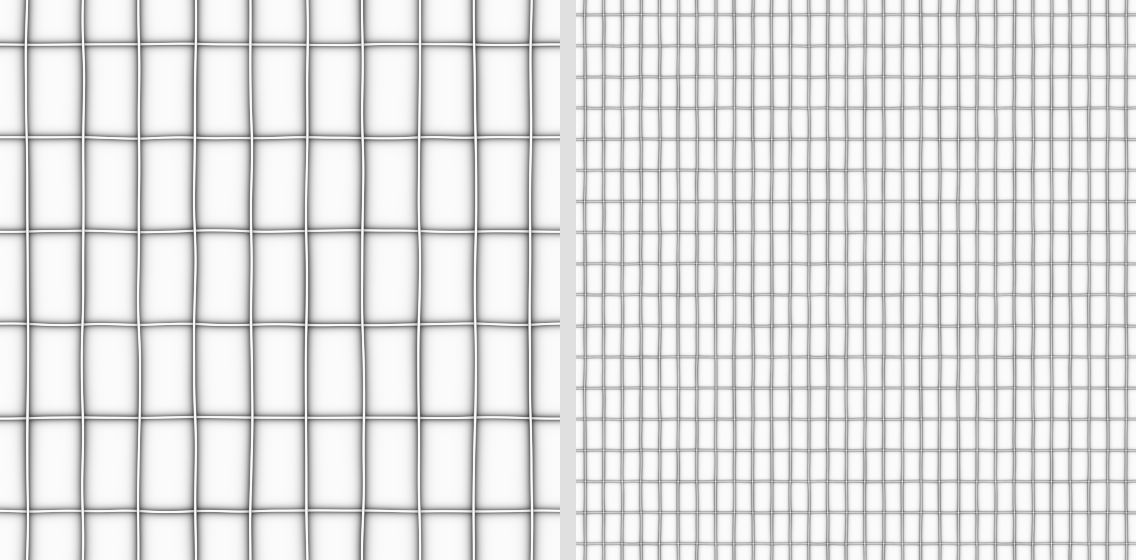
Left: one tile. Right: repeated 3 by 3.
This pattern is drawn by a WebGL 1 fragment shader. Its source:

```glsl
precision highp float;

// Pale wire mesh: ten upright and six level wires over a near-white ground.
// Wrapped gradient noise bends the wires; each has a bright round core and
// an exponential soft shadow. Upright wires pass over the level ones.

uniform vec2 u_resolution;

const vec2 CELLS = vec2(10.0, 6.0);

vec2 latticeGradient(vec2 cell, float seed) {
    cell = mod(cell, CELLS);
    float h = fract(sin(dot(cell, vec2(127.1, 311.7)) + seed * 74.7) * 43758.5);
    float angle = 6.28318 * h;
    return vec2(cos(angle), sin(angle));
}

// Gradient noise that wraps after CELLS lattice steps
float wrappedNoise(vec2 p, float seed) {
    vec2 i = floor(p);
    vec2 f = p - i;
    vec2 s = f * f * f * (f * (f * 6.0 - 15.0) + 10.0);
    float a = dot(latticeGradient(i, seed), f);
    float b = dot(latticeGradient(i + vec2(1.0, 0.0), seed), f - vec2(1.0, 0.0));
    float c = dot(latticeGradient(i + vec2(0.0, 1.0), seed), f - vec2(0.0, 1.0));
    float d = dot(latticeGradient(i + vec2(1.0, 1.0), seed), f - vec2(1.0, 1.0));
    return mix(mix(a, b, s.x), mix(c, d, s.x), s.y);
}

void main() {
    vec2 uv = gl_FragCoord.xy / u_resolution;
    float pixel = 1.0 / min(u_resolution.x, u_resolution.y);
    vec2 grid = uv * CELLS;

    // Bend the wires, then measure the distance to the nearest of each kind
    vec2 bend = vec2(wrappedNoise(grid, 1.0), wrappedNoise(grid, 2.0));
    vec2 bent = uv + vec2(0.0018, -0.004) + bend * vec2(0.0045, 0.0032);
    vec2 dist = abs(fract(bent * CELLS) - 0.5) / CELLS;

    // Soft shadow beside each wire, slightly uneven from cell to cell
    float halfWidth = 0.0026;
    vec2 gap = max(dist - halfWidth, 0.0);
    float unevenness = 1.0 + 0.2 * wrappedNoise(grid, 3.0);
    vec2 shadow = vec2(0.60, 0.53) * exp(-gap / vec2(0.0063, 0.0046)) * unevenness;

    // Antialiased cover and rounded shading across the wires
    vec2 cover = 1.0 - smoothstep(halfWidth - 0.8 * pixel, halfWidth + 0.8 * pixel, dist);
    vec2 across = min(dist / halfWidth, 1.0);
    vec2 core = 0.99 - 0.38 * across * across * across;

    // Ground, level wires dimmed near crossings, then upright wires
    float shade = 0.985 * (1.0 - shadow.x) * (1.0 - shadow.y);
    shade = mix(shade, core.y * (1.0 - 0.45 * shadow.x), cover.y);
    shade = mix(shade, core.x, cover.x);

    gl_FragColor = vec4(vec3(shade), 1.0);
}
```
